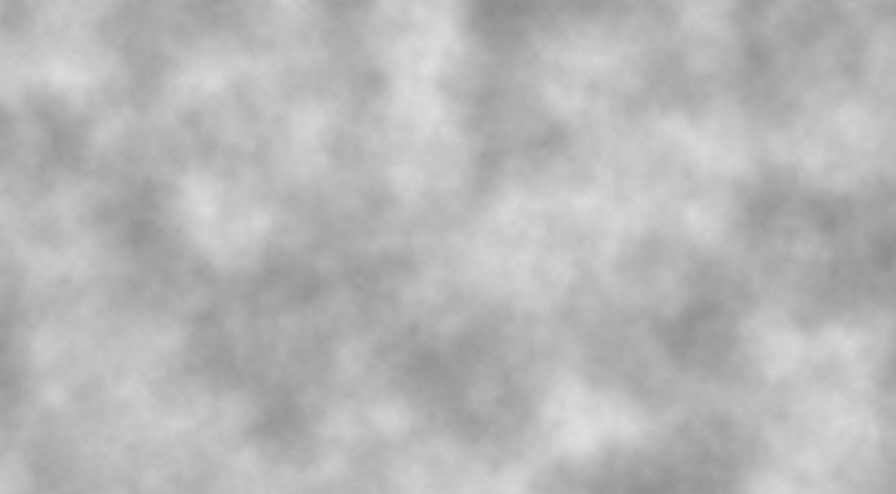
This texture is drawn by a Shadertoy shader. Its source:

```glsl
// Soft grey cloud texture: fractal value noise summed over six octaves,
// each octave turned and doubled in frequency, then mapped to a narrow
// range of neutral greys around a mid-light tone.

const float CELLS_PER_HEIGHT = 7.0;
const int OCTAVES = 6;
const float GAIN = 0.5;
const float OCTAVE_TURN = 0.5;
const float MEAN_GREY = 0.714;
const float CONTRAST = 0.43;

// Sine-free hash of a lattice point, in 0..1
float hash21(vec2 cell) {
    vec3 p = fract(vec3(cell.xyx) * 0.1031);
    p += dot(p, p.yzx + 33.33);
    return fract((p.x + p.y) * p.z);
}

// Smoothly interpolated lattice values
float valueNoise(vec2 p) {
    vec2 cell = floor(p);
    vec2 f = fract(p);
    vec2 blend = f * f * (3.0 - 2.0 * f);
    float bottom = mix(hash21(cell), hash21(cell + vec2(1.0, 0.0)), blend.x);
    float top = mix(hash21(cell + vec2(0.0, 1.0)), hash21(cell + vec2(1.0, 1.0)), blend.x);
    return mix(bottom, top, blend.y);
}

mat2 rotation(float angle) {
    float c = cos(angle);
    float s = sin(angle);
    return mat2(c, s, -s, c);
}

// Zero-centred sum of octaves, from large billows to fine wisps
float cloudNoise(vec2 p, float gain, float turnAngle) {
    mat2 turn = rotation(turnAngle);
    float sum = 0.0;
    float amplitude = 0.5;
    for (int i = 0; i < OCTAVES; i++) {
        sum += amplitude * (valueNoise(p) - 0.5);
        p = 2.0 * turn * p + vec2(17.3, 9.1);
        amplitude *= gain;
    }
    return sum;
}

// Maps zero-centred noise to a neutral grey
vec3 cloudGrey(float noise, float mean, float contrast) {
    return vec3(clamp(mean + contrast * noise, 0.0, 1.0));
}

void mainImage(out vec4 fragColor, in vec2 fragCoord) {
    vec2 uv = fragCoord / iResolution.y;
    vec2 origin = vec2(41.0, 23.0);
    float clouds = cloudNoise(uv * CELLS_PER_HEIGHT + origin, GAIN, OCTAVE_TURN);
    fragColor = vec4(cloudGrey(clouds, MEAN_GREY, CONTRAST), 1.0);
}
```
